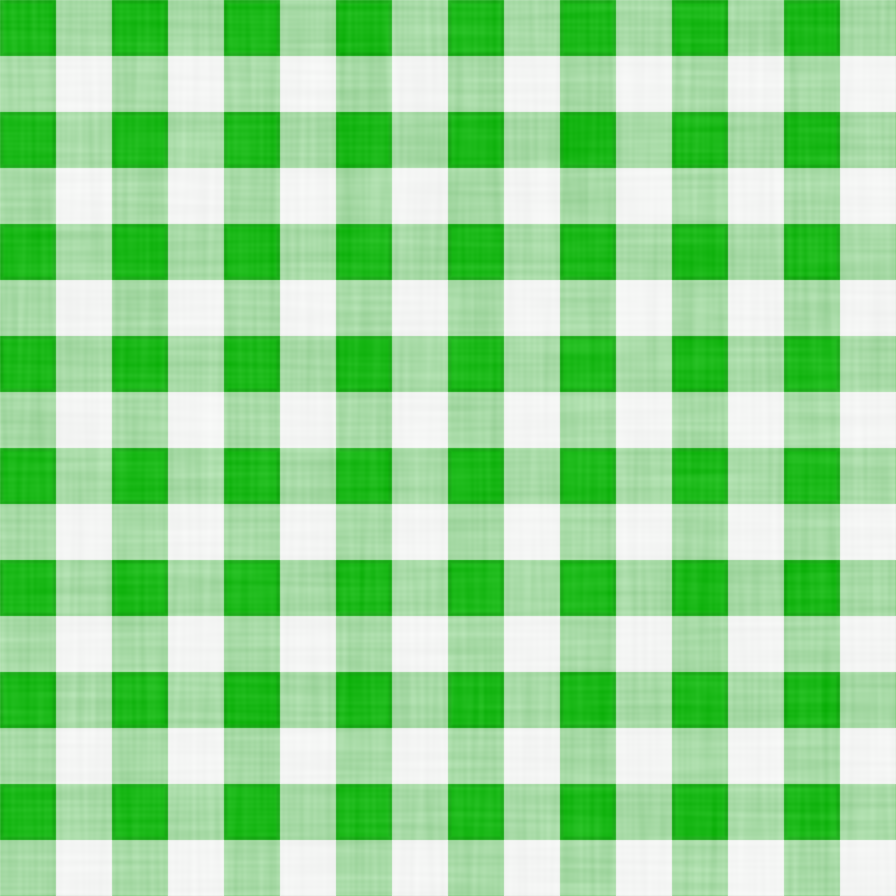
Write a Shadertoy shader that draws this pattern.

```glsl
// Green and white gingham cloth with fine woven threads.

vec2 hashGradient(vec2 cell) {
    vec3 p = fract(cell.xyx * vec3(0.1031, 0.1030, 0.0973));
    p += dot(p, p.yzx + 33.33);
    float angle = 6.2832 * fract((p.x + p.y) * p.z);
    return vec2(cos(angle), sin(angle));
}

float gradientNoise(vec2 p) {
    vec2 cell = floor(p), f = fract(p);
    vec2 w = f * f * f * (f * (f * 6.0 - 15.0) + 10.0);
    vec2 e = vec2(0.0, 1.0);
    float a = dot(hashGradient(cell), f);
    float b = dot(hashGradient(cell + e.yx), f - e.yx);
    float c = dot(hashGradient(cell + e.xy), f - e.xy);
    float d = dot(hashGradient(cell + e.yy), f - e.yy);
    return mix(mix(a, b, w.x), mix(c, d, w.x), w.y);
}

// Long streaks: x runs across the threads, y along them.
float threads(vec2 p) {
    return gradientNoise(p * vec2(173.0, 7.0)) + 0.6 * gradientNoise(p * vec2(61.0, 3.0) + 40.0);
}

void mainImage(out vec4 fragColor, in vec2 fragCoord) {
    vec2 uv = fragCoord / iResolution.xy;
    uv.y = 1.0 - uv.y;

    // Dyed bands fill the first half of each of the 8 repeats.
    vec2 fromCenter = abs(fract(uv * 8.0 + 0.25) - 0.5);
    vec2 soft = max(vec2(0.008), 6.0 / iResolution.xy);
    vec2 band = 1.0 - smoothstep(0.25 - soft, 0.25 + soft, fromCenter);
    float bothDyed = band.x * band.y;
    float anyDyed = max(band.x, band.y);

    vec3 color = mix(vec3(0.955, 0.96, 0.955), vec3(0.655, 0.855, 0.65), anyDyed);
    color = mix(color, vec3(0.105, 0.725, 0.095), bothDyed);

    // Darker selvage just inside the band edges.
    vec2 rim = smoothstep(0.205, 0.235, fromCenter) * band;
    color -= vec3(0.0, 0.055, 0.0) * max(rim.x, rim.y) * bothDyed;

    // Warp and weft threads vary in tone, most on dyed cloth.
    float weave = threads(uv) + threads(uv.yx + 9.0);
    color += weave * mix(vec3(0.016), vec3(0.055, 0.035, 0.055), anyDyed);

    fragColor = vec4(clamp(color, 0.0, 1.0), 1.0);
}
```
